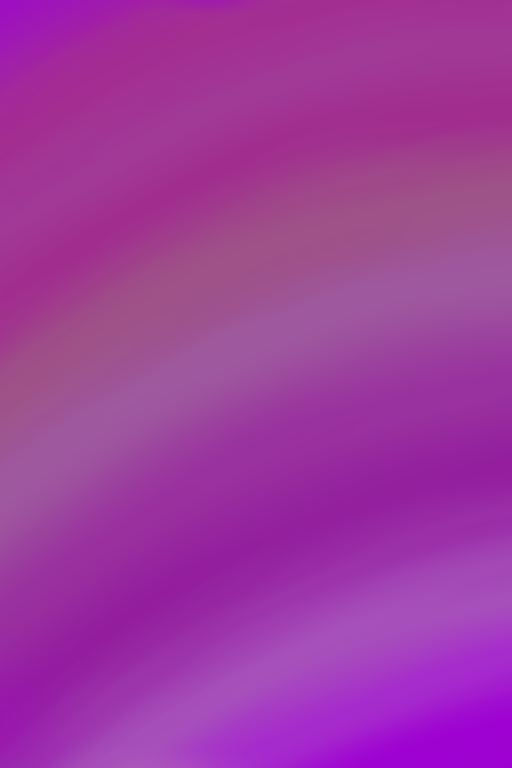
Give the GLSL for this background, as a Shadertoy shader.

```glsl
#define STOP_COUNT 11
#define SLOPE_TOP 0.22
#define SLOPE_BOTTOM 0.36
#define ARC_BEND 0.19
#define DRIFT 0.004
#define BRISTLE_WARP 0.022
#define BRISTLE_TINT 0.022
#define BRISTLE_SCALE vec2(2.5, 26.0)

// Band colours in rgb, with the depth of each band in w
const vec4 BANDS[STOP_COUNT] = vec4[STOP_COUNT](
    vec4(0.62, 0.06, 0.75, -0.16),
    vec4(0.64, 0.18, 0.57, 0.02),
    vec4(0.63, 0.225, 0.59, 0.12),
    vec4(0.63, 0.18, 0.56, 0.205),
    vec4(0.62, 0.32, 0.53, 0.33),
    vec4(0.62, 0.35, 0.62, 0.44),
    vec4(0.60, 0.19, 0.62, 0.60),
    vec4(0.58, 0.12, 0.62, 0.71),
    vec4(0.65, 0.31, 0.73, 0.89),
    vec4(0.65, 0.17, 0.80, 0.98),
    vec4(0.62, 0.00, 0.82, 1.08));

const vec3 VIOLET = vec3(0.61, 0.06, 0.72);
const vec3 PINK = vec3(0.69, 0.36, 0.73);

vec2 hash2(vec2 p) {
    p = vec2(dot(p, vec2(127.1, 311.7)), dot(p, vec2(269.5, 183.3)));
    return fract(sin(p) * 4375.85);
}

// Cellular noise with softly blended cells
float cells(vec2 p) {
    vec2 cell = floor(p), local = fract(p);
    float total = 0.0, weight = 0.0;
    for (int y = -1; y <= 1; y++)
    for (int x = -1; x <= 1; x++) {
        vec2 corner = vec2(x, y);
        vec2 seed = hash2(cell + corner);
        vec2 offset = corner + 0.2 + 0.6 * seed - local;
        float w = exp(-5.0 * dot(offset, offset));
        total += w * fract(seed.x * 7.3 + seed.y * 3.1);
        weight += w;
    }
    return total / weight - 0.5;
}

// Depth measured across the sweeping arcs
float arcDepth(vec2 p) {
    float x = p.x - 0.5;
    return p.y + mix(SLOPE_TOP, SLOPE_BOTTOM, p.y) * x - ARC_BEND * x * x;
}

vec3 bandColour(float depth) {
    vec3 colour = BANDS[0].rgb;
    for (int i = 1; i < STOP_COUNT; i++) {
        float blend = smoothstep(BANDS[i - 1].w, BANDS[i].w, depth);
        colour = mix(colour, BANDS[i].rgb, blend);
    }
    return colour;
}

float glow(vec2 p, vec2 centre, vec2 radius) {
    vec2 d = (p - centre) / radius;
    return exp(-dot(d, d));
}

void mainImage(out vec4 fragColor, in vec2 fragCoord) {
    vec2 p = fragCoord / iResolution.xy;
    p.y = 1.0 - p.y;

    // Brush strokes run along the arcs
    float depth = arcDepth(p);
    vec2 stroke = vec2(p.x, depth + 0.03 * p.x);
    float bristles = 0.65 * cells(stroke * BRISTLE_SCALE)
                   + 0.35 * cells(stroke * BRISTLE_SCALE * 2.3 + 17.0);
    float drift = sin(7.0 * p.x + 19.0 * depth) + 0.5 * sin(13.0 * p.x - 31.0 * depth);
    vec3 colour = bandColour(depth + DRIFT * drift + BRISTLE_WARP * bristles);
    colour.g += BRISTLE_TINT * bristles;

    // Soft spots along the edges
    colour = mix(colour, VIOLET, 0.6 * glow(p, vec2(0.41, 0.0), vec2(0.08, 0.013)));
    colour = mix(colour, VIOLET, 0.5 * glow(p, vec2(0.0, 0.95), vec2(0.12, 0.09)));
    colour = mix(colour, PINK, 0.6 * glow(p, vec2(0.32, 1.0), vec2(0.12, 0.018)));

    fragColor = vec4(clamp(colour, 0.0, 1.0), 1.0);
}
```
